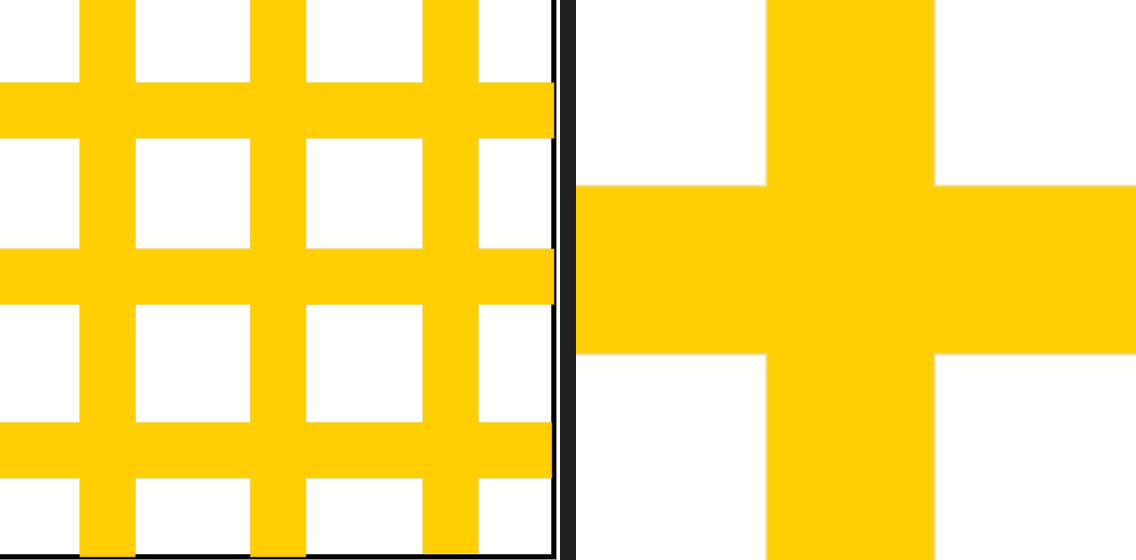
Left, the full canvas; right, a detail of the centre.
This pattern is drawn by a Shadertoy shader. Its source:

```glsl
// Yellow three by three lattice on white with a thin black rule at right and bottom.
#define YELLOW vec3(1.0, 0.81, 0.015)
#define PAPER vec3(1.0, 1.0, 0.995)
#define INK vec3(0.01, 0.005, 0.005)
#define MIDDLE vec2(0.4967, 0.5059)   // centre of the middle bars
#define PITCH vec2(0.3063, 0.3034)    // mean spacing of the bars
#define DRIFT vec2(0.0017, -0.0066)   // unevenness of the spacing
#define BAR_HALF 0.0499
#define RULE_HALF 0.0046
#define RULE_POS vec2(0.9890, 0.0057) // x of right rule, y of bottom rule
#define SOFTNESS 0.0018
#define FRINGE 0.05                   // darkening along bar edges

// Signed distance to an axis-aligned box given by two corners.
float boxDistance(vec2 p, vec2 low, vec2 high) {
    vec2 d = abs(p - 0.5 * (low + high)) - 0.5 * (high - low);
    return length(max(d, 0.0)) + min(max(d.x, d.y), 0.0);
}

// Three bars each way, with the last of each set cut slightly short.
float latticeDistance(vec2 p) {
    float dist = 1.0;
    for (int i = -1; i <= 1; i++) {
        float k = float(i);
        vec2 c = MIDDLE + k * PITCH + k * k * DRIFT;
        float bottomEnd = i == 1 ? 0.0117 : 0.0052;
        float rightEnd = i == -1 ? 0.9857 : 0.9896;
        float upright = boxDistance(p, vec2(c.x - BAR_HALF, bottomEnd), vec2(c.x + BAR_HALF, 1.1));
        float level = boxDistance(p, vec2(-0.1, c.y - BAR_HALF), vec2(rightEnd, c.y + BAR_HALF));
        dist = min(dist, min(upright, level));
    }
    return dist;
}

// Right and bottom rules meeting in a square corner.
float ruleDistance(vec2 p) {
    vec2 corner = RULE_POS + vec2(RULE_HALF, -RULE_HALF);
    float right = boxDistance(p, vec2(RULE_POS.x - RULE_HALF, corner.y), vec2(corner.x, 1.1));
    float bottom = boxDistance(p, vec2(-0.1, corner.y), vec2(corner.x, RULE_POS.y + RULE_HALF));
    return min(right, bottom);
}

void mainImage(out vec4 fragColor, in vec2 fragCoord) {
    vec2 uv = fragCoord / iResolution.xy;
    float pixel = 1.0 / min(iResolution.x, iResolution.y);
    float soft = max(SOFTNESS, 0.75 * pixel);
    float ruleSoft = max(0.5 * SOFTNESS, 0.75 * pixel);

    // Rules lie under the bars.
    float rule = 1.0 - smoothstep(-ruleSoft, ruleSoft, ruleDistance(uv));
    float bar = 1.0 - smoothstep(-soft, soft, latticeDistance(uv));
    vec3 color = mix(PAPER, INK, rule);
    color = mix(color, YELLOW, bar);

    // Faint dull fringe where the bars meet the ground.
    color -= FRINGE * 4.0 * bar * (1.0 - bar);
    fragColor = vec4(clamp(color, 0.0, 1.0), 1.0);
}
```
